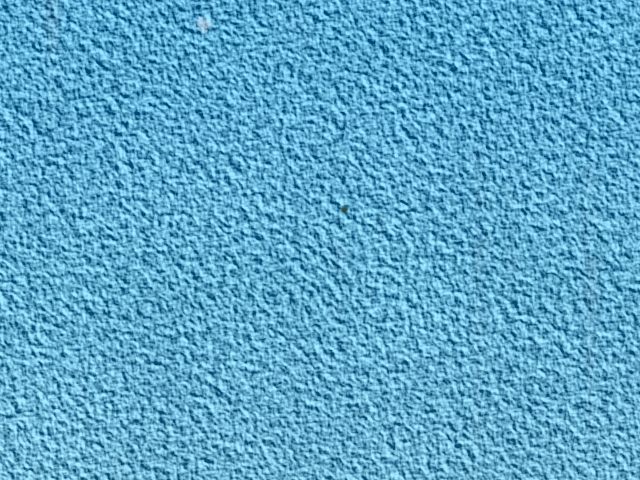
This texture is drawn by a WebGL 1 fragment shader. Its source:

```glsl
precision highp float;

uniform vec2 u_resolution;

#define GRAIN_SCALE 39.0
#define GRAIN_RATIO 1.83
#define GRAIN_WARP 0.0022
#define RELIEF_STEP 0.0042
#define RELIEF_GAIN 1.0
#define BODY_GAIN 0.36
#define MEAN_TONE 0.6
#define LIGHT_DIR vec2(0.66, 0.75)
#define SHADOW_BLUE vec3(0.06, 0.34, 0.50)
#define LIT_BLUE vec3(0.59, 0.89, 1.01)
#define STAIN_GREY vec3(0.42, 0.56, 0.66)
#define CHIP_PALE vec3(0.70, 0.83, 0.93)

// Unit gradient vector for a lattice cell
vec2 latticeGradient(vec2 cell) {
  vec3 q = fract(cell.xyx * vec3(0.1031, 0.1030, 0.0973));
  q += dot(q, q.yzx + 33.33);
  float angle = 6.28318 * fract((q.x + q.y) * q.z);
  return vec2(cos(angle), sin(angle));
}

float gradientNoise(vec2 p) {
  vec2 cell = floor(p);
  vec2 f = p - cell;
  vec2 fade = f * f * f * (f * (f * 6.0 - 15.0) + 10.0);
  vec2 right = vec2(1.0, 0.0);
  vec2 up = vec2(0.0, 1.0);
  float a = dot(latticeGradient(cell), f);
  float b = dot(latticeGradient(cell + right), f - right);
  float c = dot(latticeGradient(cell + up), f - up);
  float d = dot(latticeGradient(cell + 1.0), f - 1.0);
  return mix(mix(a, b, fade.x), mix(c, d, fade.x), fade.y);
}

// Height of the rough plaster: rotated octaves, strongest at single-grain size
float plasterHeight(vec2 p) {
  mat2 turn = mat2(0.883, 0.469, -0.469, 0.883);
  vec2 q = turn * p * GRAIN_SCALE + 7.3;
  float height = 0.0;
  for (int octave = 0; octave < 4; octave++) {
    float fromGrain = float(octave) - 1.0;
    height += exp(-0.5 * fromGrain * fromGrain) * gradientNoise(q);
    q = turn * q * GRAIN_RATIO + 19.7;
  }
  return height;
}

// Soft-edged round mark with a ragged outline
float raggedDot(vec2 p, vec2 center, float radius) {
  float ragged = radius * 0.9 * gradientNoise(p * 95.0);
  float edge = radius * 0.25 + 1.0 / u_resolution.y;
  return 1.0 - smoothstep(-edge, edge, length(p - center) - radius + ragged);
}

void main() {
  vec2 p = gl_FragCoord.xy / u_resolution.y;
  vec2 uv = gl_FragCoord.xy / u_resolution;

  // Crumbled grain outlines
  vec2 crumble = vec2(gradientNoise(p * 66.0 + 3.7), gradientNoise(p * 66.0 + 51.2));
  vec2 grain = p + GRAIN_WARP * crumble;

  // Side light over the grain, with darker hollows
  vec2 offset = 0.5 * RELIEF_STEP * LIGHT_DIR;
  float away = plasterHeight(grain - offset);
  float toward = plasterHeight(grain + offset);
  float shade = RELIEF_GAIN * (away - toward) + BODY_GAIN * 0.5 * (away + toward);

  // Slow drift of brightness, paler toward the lower left
  float drift = 0.08 * gradientNoise(p * 4.3 + 4.0) + 0.02 * (1.0 - uv.x - uv.y);
  float tone = MEAN_TONE + drift + shade - 0.45 * shade * shade;
  vec3 color = mix(SHADOW_BLUE, LIT_BLUE, clamp(tone, -0.1, 1.06));

  // Deeper blue at the top, greyer at the bottom
  color += (uv.y - 0.5) * vec3(-0.06, -0.02, 0.015);

  // Faint vertical run-down stains
  float streak = gradientNoise(vec2(p.x * 17.0, p.y * 1.8) + 2.6);
  float patches = 0.5 + gradientNoise(p * 14.0 + 31.0);
  float stain = smoothstep(0.22, 0.55, streak) * clamp(patches, 0.0, 1.0);
  color = mix(color, STAIN_GREY * (0.5 + 0.8 * tone), 0.25 * stain);

  // One pale chip and one dark olive speck
  vec3 chip = CHIP_PALE * (0.75 + 0.35 * tone);
  vec3 speck = vec3(0.13, 0.24, 0.21);
  color = mix(color, chip, 0.8 * raggedDot(p, vec2(0.425, 0.948), 0.014));
  color = mix(color, speck, 0.9 * raggedDot(p, vec2(0.717, 0.563), 0.007));

  gl_FragColor = vec4(clamp(color, 0.0, 1.0), 1.0);
}
```
